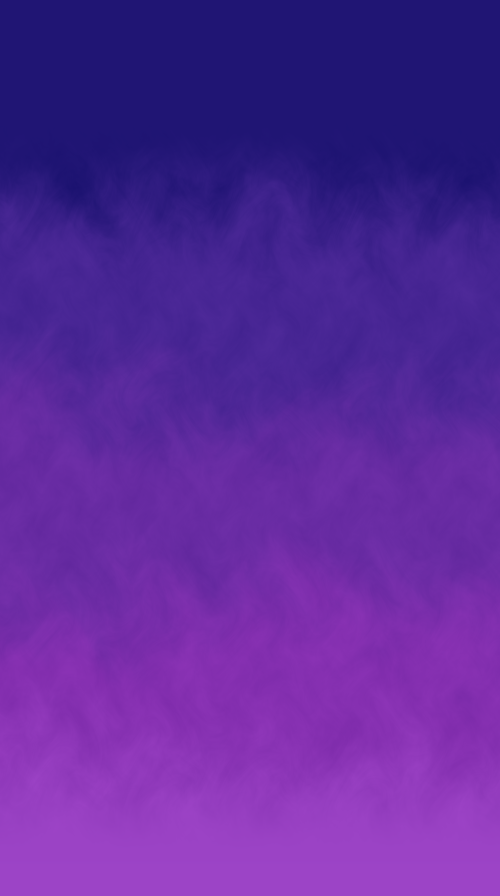
This background is drawn by a Shadertoy shader. Its source:

```glsl
// Smoky vertical gradient from deep navy through violet to orchid.

// Layered, rotated sines that warp each other into soft wisps, about -1 to 1.
float wisps(vec2 p) {
    float sum = 0.0, amp = 0.5;
    for (int i = 0; i < 6; i++) {
        p += 0.55 * sin(p.yx * 1.3 + vec2(1.7, 4.1) + float(i));
        sum += amp * sin(p.x + 0.6) * sin(p.y + 1.9);
        p = mat2(1.45, 1.05, -1.05, 1.45) * p + 2.3;
        amp *= 0.65;
    }
    return sum;
}

// Elliptical soft spot, 1 at its centre.
float spot(vec2 p, vec2 centre, vec2 size) {
    vec2 q = (p - centre) / size;
    return exp(-dot(q, q));
}

void mainImage(out vec4 fragColor, in vec2 fragCoord) {
    vec2 uv = fragCoord / iResolution.xy;
    vec2 p = vec2(uv.x, uv.y * 1.79);

    // Smoke is strongest where colours meet, calm at the top and the bottom
    float smoke = wisps(p * vec2(8.0, 6.0));
    float fine = wisps(p * vec2(24.0, 17.0) + 7.0);
    float calm = smoothstep(0.04, 0.13, uv.y) * (1.0 - smoothstep(0.79, 0.88, uv.y));
    float depth = 1.0 - uv.y + calm * (0.040 * smoke + 0.022 * fine);

    // Broad drifts: bright left edge and centre right, dark hollows between
    depth += 0.040 * spot(uv, vec2(0.02, 0.55), vec2(0.12, 0.08));
    depth += 0.035 * spot(uv, vec2(0.62, 0.37), vec2(0.14, 0.09));
    depth += 0.035 * spot(uv, vec2(0.92, 0.30), vec2(0.16, 0.06));
    depth += 0.030 * spot(uv, vec2(0.12, 0.21), vec2(0.20, 0.05));
    depth -= 0.040 * spot(uv, vec2(0.20, 0.51), vec2(0.10, 0.04));
    depth -= 0.045 * spot(uv, vec2(0.88, 0.53), vec2(0.18, 0.06));
    depth -= 0.035 * spot(uv, vec2(0.55, 0.20), vec2(0.20, 0.06));

    // Colour bands from top to bottom
    vec3 color = vec3(0.125, 0.082, 0.455);
    color = mix(color, vec3(0.28, 0.147, 0.58), smoothstep(0.15, 0.31, depth));
    color = mix(color, vec3(0.41, 0.17, 0.64), smoothstep(0.37, 0.54, depth));
    color = mix(color, vec3(0.52, 0.185, 0.69), smoothstep(0.60, 0.77, depth));
    color = mix(color, vec3(0.61, 0.265, 0.775), smoothstep(0.76, 0.97, depth));

    // Painted grain within the smoke
    float grain = wisps(p * vec2(55.0, 42.0) + 3.0);
    color += calm * (0.018 * fine + 0.014 * grain) * vec3(1.0, 0.6, 0.8);
    fragColor = vec4(color, 1.0);
}
```
